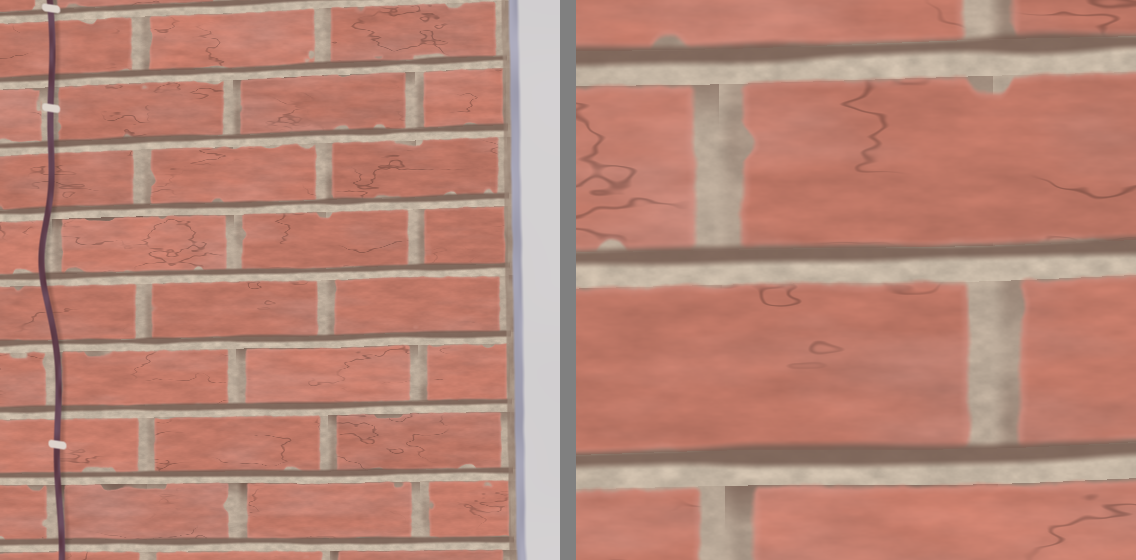
Left: the whole. Right: its middle third, enlarged.
Give the GLSL for this texture, as a Shadertoy shader.

```glsl
// Weathered running-bond brick wall in slight perspective, ending at a pale
// panel on the right, with a thin clipped cable hanging down the left.
// Courses come from a sheared row coordinate; wear comes from value noise.

#define BRICK_PITCH 0.3255
#define HEAD_JOINT 0.029
#define BED_JOINT 0.175
#define SOFTNESS 0.0022
#define EDGE_WEAR 0.0045
#define CABLE_WIDTH 0.0055
#define BRICK_COLOR vec3(0.775, 0.485, 0.415)
#define PALE_BRICK vec3(0.785, 0.565, 0.520)
#define MORTAR_COLOR vec3(0.775, 0.715, 0.645)
#define SHADOW_COLOR vec3(0.455, 0.355, 0.310)
#define PANEL_COLOR vec3(0.825, 0.815, 0.820)
#define TRIM_COLOR vec3(0.600, 0.595, 0.665)

float hash(vec2 p) {
    return fract(sin(dot(p, vec2(127.1, 311.7))) * 43758.545);
}

float noise(vec2 p) {
    vec2 i = floor(p), f = fract(p);
    f = f * f * (3.0 - 2.0 * f);
    return mix(mix(hash(i), hash(i + vec2(1, 0)), f.x),
               mix(hash(i + vec2(0, 1)), hash(i + vec2(1, 1)), f.x), f.y);
}

float fbm(vec2 p) {
    float sum = 0.0, amp = 0.5;
    for (int i = 0; i < 4; i++) {
        sum += amp * noise(p);
        p = p * 2.03 + 17.3;
        amp *= 0.5;
    }
    return sum / 0.9375;
}

float roundBox(vec2 p, vec2 halfSize, float r) {
    vec2 d = abs(p) - halfSize + r;
    return length(max(d, 0.0)) + min(max(d.x, d.y), 0.0) - r;
}

// Coverage of the region where d is negative
float fill(float d, float soft) {
    float w = max(soft, 0.75 / iResolution.y);
    return 1.0 - smoothstep(-w, w, d);
}

vec3 brickWall(vec2 p, float wallEnd) {
    // Row coordinate: integers lie on the underside of each course
    float across = (p.x - 0.104) / 0.794;
    float rowHeight = mix(0.1185, 0.1227, across);
    float bend = 0.004 * (noise(p * vec2(7.0, 9.0)) - 0.5);
    float r = (p.y + bend - mix(0.134, 0.1016, across)) / rowHeight;
    float row = floor(r) + 1.0;
    float v = fract(r);

    // Every other course is shifted by half a brick
    float s = (p.x - 0.251 - 0.0016 * row) / BRICK_PITCH - 0.5 * mod(row, 2.0);
    vec2 id = vec2(floor(s), row);
    float h = hash(id + 3.7), k = hash(id + 19.1);
    vec2 q = vec2((fract(s) - 0.5) * BRICK_PITCH,
                  (v - 0.5 - 0.5 * BED_JOINT) * rowHeight);

    // Brick outline with irregular, chipped edges
    vec2 halfSize = 0.5 * vec2(BRICK_PITCH - HEAD_JOINT - 0.004 * h,
                               rowHeight * (1.0 - BED_JOINT) - 0.002 * k);
    float d = roundBox(q - vec2(0.003 * (k - 0.5), 0.0), halfSize, 0.004);
    d += EDGE_WEAR * (fbm(p * 65.0) - 0.5);
    d += 0.009 * smoothstep(0.73, 0.95, noise(p * 31.0 + 8.0));
    d = max(d, p.x - wallEnd + 0.003 * (noise(p * 50.0) - 0.5));

    // Mortar: grimy on the right of head joints, grey-brown in patches
    float grain = fbm(p * vec2(90.0, 130.0));
    vec3 mortar = MORTAR_COLOR * (0.88 + 0.24 * grain);
    float inHead = step(BED_JOINT, v);
    float headSide = smoothstep(-0.003, 0.010, (s - floor(s + 0.5)) * BRICK_PITCH);
    float grime = inHead * (0.15 + 0.45 * headSide * noise(p * 24.0 + 2.0));
    grime += 0.45 * inHead * smoothstep(0.42, 0.15, v) * step(0.6, h);
    mortar = mix(mortar, SHADOW_COLOR, grime);

    // Brick face: tone per brick, stretched streaks, cracks and grain
    vec2 face = p + id * 5.3;
    float broad = fbm(face * vec2(9.0, 28.0));
    float streak = fbm(face * vec2(22.0, 85.0) + 4.0);
    float paleness = clamp(0.55 * h * h + 1.2 * (broad - 0.47), 0.0, 1.0);
    vec3 brick = mix(BRICK_COLOR, PALE_BRICK, paleness);
    brick *= 0.94 + 0.08 * k + 0.18 * (streak - 0.5) + 0.06 * (grain - 0.5);
    float fold = abs(fbm(face * vec2(9.0, 25.0) + 31.0) - 0.5);
    float crack = smoothstep(0.018, 0.0, fold) * smoothstep(0.45, 0.75, noise(face * 14.0));
    brick *= 1.0 - 0.20 * crack;
    brick = mix(brick, PALE_BRICK * 1.06, 0.4 * smoothstep(-0.006, 0.0, d));

    // Shaded recess directly under each course
    vec3 col = mix(mortar, brick, fill(d, SOFTNESS));
    float under = (v - step(0.5, v)) * rowHeight;
    float depth = 0.0035 + 0.0035 * noise(p * vec2(18.0, 8.0));
    float recess = fill(abs(under - 0.003) - depth, 0.003);
    return mix(col, SHADOW_COLOR, 0.85 * recess * step(p.x, wallEnd + 0.008));
}

void mainImage(out vec4 fragColor, in vec2 fragCoord) {
    vec2 p = fragCoord / iResolution.xy;
    p.y = 1.0 - p.y;
    float wallEnd = 0.896 + 0.014 * p.y;
    vec3 col = brickWall(p, wallEnd);

    // Right border: dirty mortar, bluish trim, pale panel
    float beyond = p.x - wallEnd + 0.002 * (noise(p * 30.0) - 0.5);
    vec3 dirt = mix(SHADOW_COLOR, MORTAR_COLOR, 0.15 + 0.6 * fbm(p * vec2(60.0, 35.0)));
    col = mix(col, dirt, 0.75 * fill(-beyond, SOFTNESS));
    col = mix(col, TRIM_COLOR + 0.08 * noise(p * vec2(90.0, 12.0)), fill(0.013 - beyond, 0.003));
    col = mix(col, PANEL_COLOR + 0.015 * (noise(p * 6.0) - 0.5), fill(0.029 - beyond, 0.004));

    // Cable with one sideways sag, and its clips
    float sag = (p.y - 0.455) / 0.105;
    float cableX = 0.089 + 0.019 * p.y - 0.023 * exp(-sag * sag) + 0.003 * sin(p.y * 21.0);
    float cable = abs(p.x - cableX) - CABLE_WIDTH;
    col *= 1.0 - 0.18 * fill(abs(p.x - cableX - 0.006) - 0.007, 0.005);
    vec3 cableColor = mix(vec3(0.33, 0.19, 0.23), vec3(0.43, 0.31, 0.38), noise(p * vec2(120.0, 30.0)));
    col = mix(col, cableColor, fill(cable, SOFTNESS));
    for (int i = 0; i < 3; i++) {
        float clipY = i < 2 ? 0.015 + 0.178 * float(i) : 0.794;
        vec2 c = p - vec2(cableX + 0.001, clipY);
        c.y -= 0.15 * c.x;
        col = mix(col, vec3(0.87, 0.83, 0.80), fill(roundBox(c, vec2(0.016, 0.007), 0.006), SOFTNESS));
    }
    fragColor = vec4(clamp(col, 0.0, 1.0), 1.0);
}
```
